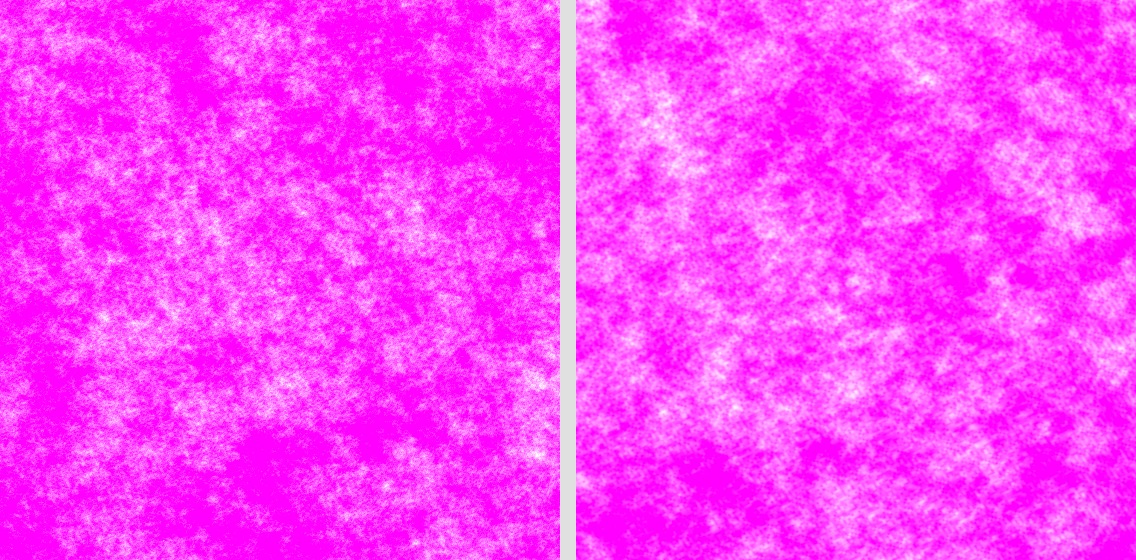
Left: the whole. Right: its middle third, enlarged.
A Shadertoy shader for this texture:

```glsl
const int OCTAVES = 8;
const float NOISE_DEVIATION = 0.2145; // spread of one octave of value noise

float hash(vec2 cell) {
    return fract(sin(dot(cell, vec2(127.1, 311.7))) * 43758.5453);
}

float valueNoise(vec2 p) {
    vec2 cell = floor(p);
    vec2 f = fract(p);
    vec2 blend = f * f * (3.0 - 2.0 * f);
    float low = mix(hash(cell), hash(cell + vec2(1.0, 0.0)), blend.x);
    float high = mix(hash(cell + vec2(0.0, 1.0)), hash(cell + vec2(1.0, 1.0)), blend.x);
    return mix(low, high, blend.y);
}

mat2 rotation(float angle) {
    float c = cos(angle);
    float s = sin(angle);
    return mat2(c, s, -s, c);
}

// Grainy cloud noise with zero mean and unit deviation
float cloudNoise(vec2 p, float gain) {
    mat2 nextOctave = 2.0 * rotation(0.6);
    float sum = 0.0;
    float variance = 0.0;
    float amplitude = 1.0;
    for (int i = 0; i < OCTAVES; i++) {
        sum += amplitude * (valueNoise(p) - 0.5);
        variance += amplitude * amplitude;
        amplitude *= gain;
        p = nextOctave * p + vec2(17.3, 9.1);
    }
    return sum / (NOISE_DEVIATION * sqrt(variance));
}

// Magenta that fades to white as the green channel rises
vec3 magentaTint(float paleness) {
    return vec3(1.0, clamp(paleness, 0.0, 1.0), 1.0);
}

void mainImage(out vec4 fragColor, in vec2 fragCoord) {
    vec2 uv = fragCoord / iResolution.xy;
    vec2 cloudScale = vec2(5.0, 5.8); // slightly wider than tall
    float grainGain = 0.97;
    float meanPaleness = 0.23;
    float contrast = 0.222;

    float cloud = cloudNoise(uv * cloudScale + 3.7, grainGain);
    fragColor = vec4(magentaTint(meanPaleness + contrast * cloud), 1.0);
}
```
